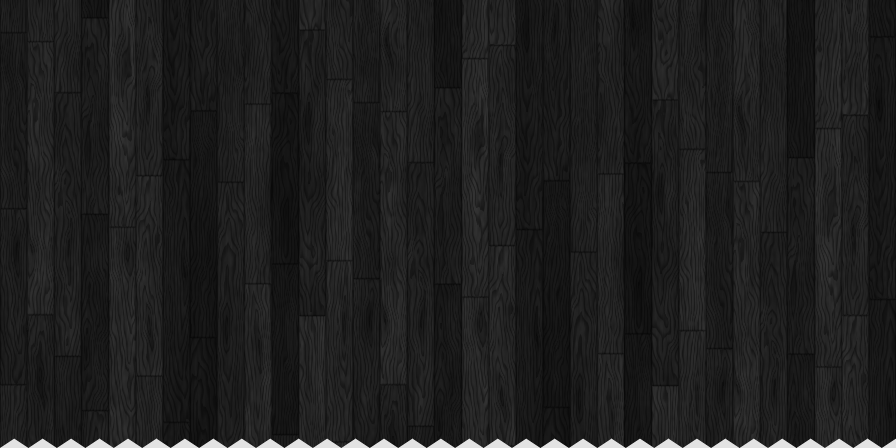
A Shadertoy shader for this texture:

```glsl
// Dark timber wall of narrow upright boards above a pale zigzag trim.
// A group of columns repeats sideways, each copy a little lower; every board
// gets its own tone, length, elongated growth rings and fine fibres.

#define PLANKS 33.0        // columns across the canvas
#define GROUP 13           // columns before the layout repeats
#define GROUP_DROP 0.156   // downward shift of each repeated group
#define RING_COUNT 6.5     // growth rings per plank width
#define RING_DEPTH 0.36    // darkness of ring lines
#define FIBRE_DEPTH 0.42   // contrast of fine fibres
#define SEAM_WIDTH 0.0018  // half width of the joints, in canvas heights
#define TEETH 31.5         // zigzag teeth across the canvas
#define TOOTH_HEIGHT 0.021
#define TRIM_COLOR vec3(0.89)

const float columnTone[GROUP] = float[GROUP](
    0.112, 0.132, 0.116, 0.098, 0.138, 0.135, 0.088,
    0.085, 0.130, 0.146, 0.090, 0.140, 0.138);

float hash(vec2 p) {
    return fract(sin(dot(p, vec2(127.1, 311.7))) * 43758.5453);
}

float noise(vec2 p) {
    vec2 cell = floor(p), f = fract(p);
    f = f * f * (3.0 - 2.0 * f);
    return mix(mix(hash(cell), hash(cell + vec2(1, 0)), f.x),
               mix(hash(cell + vec2(0, 1)), hash(cell + vec2(1, 1)), f.x), f.y);
}

// Dark ring lines: a crisp outer edge with a soft fade inward.
float ringLines(float radius) {
    float phase = fract(radius);
    float aa = clamp(fwidth(radius), 0.03, 0.5);
    float line = smoothstep(0.35, 1.0 - aa, phase) * (1.0 - smoothstep(1.0 - aa, 1.0, phase));
    return mix(line, 0.3, smoothstep(0.35, 0.8, aa));
}

// Wood brightness at p, in canvas heights; planks are plankWidth wide.
float woodTone(vec2 p, float plankWidth) {
    float column = floor(p.x / plankWidth);
    float across = fract(p.x / plankWidth) - 0.5;
    float group = floor(column / float(GROUP));
    float kind = column - group * float(GROUP);
    float along = p.y + GROUP_DROP * group;

    // Split the column into boards of its own length.
    float boardLength = mix(0.38, 0.68, hash(vec2(kind, 3.0)));
    float rowPos = along / boardLength + hash(vec2(kind, 8.0));
    float row = floor(rowPos);
    float fromMiddle = (fract(rowPos) - 0.5) * boardLength;
    vec2 board = vec2(kind, row);
    float seed = hash(board + 17.0) * 60.0;

    float tone = columnTone[int(kind)] * mix(0.86, 1.18, hash(board + 5.0));

    // Stretched rings around a heart that may lie beside the board.
    float side = hash(board + 2.0) * 2.0 - 1.0;
    vec2 heart = vec2(side * abs(side) * 1.1, (hash(board + 9.0) - 0.5) * boardLength * 0.8);
    vec2 q = vec2(across, fromMiddle) - heart;
    q.y *= 2.6;
    q.x += 0.30 * (noise(vec2(across * 1.5 + seed, along * 14.0)) - 0.5);
    float radius = length(q) + 0.6 * abs(q.x);
    radius += 0.20 * noise(vec2(across * 5.0 + seed, along * 30.0));
    tone *= 1.0 - RING_DEPTH * ringLines(radius * RING_COUNT);
    tone *= 1.0 - 0.35 * exp(-60.0 * dot(q, q));

    // Fibres and broad stains.
    float fibre = 0.6 * noise(vec2(p.x * 210.0 + seed, along * 26.0))
                + 0.4 * noise(vec2(p.x * 330.0 - seed, along * 90.0));
    tone *= 1.0 + FIBRE_DEPTH * (fibre - 0.45);
    tone *= 0.88 + 0.28 * noise(vec2(across * 2.0 + seed, along * 7.0));

    // Joints between columns and at board ends.
    float edge = (0.5 - abs(across)) * plankWidth;
    float end = 0.5 * boardLength - abs(fromMiddle);
    float aa = 1.0 / iResolution.y;
    float seam = 1.0 - smoothstep(SEAM_WIDTH - aa, SEAM_WIDTH + aa, min(edge, end));
    return tone * (1.0 - 0.42 * seam);
}

void mainImage(out vec4 fragColor, in vec2 fragCoord) {
    vec2 uv = fragCoord / iResolution.xy;
    float aspect = iResolution.x / iResolution.y;
    vec3 color = vec3(woodTone(vec2(uv.x * aspect, uv.y), aspect / PLANKS));

    // Zigzag trim along the bottom.
    float tooth = 1.0 - 2.0 * abs(fract(uv.x * TEETH) - 0.5);
    float aa = 0.7 / iResolution.y;
    float trim = 1.0 - smoothstep(-aa, aa, uv.y - TOOTH_HEIGHT * tooth);
    color = mix(color, TRIM_COLOR, trim);

    fragColor = vec4(color, 1.0);
}
```
